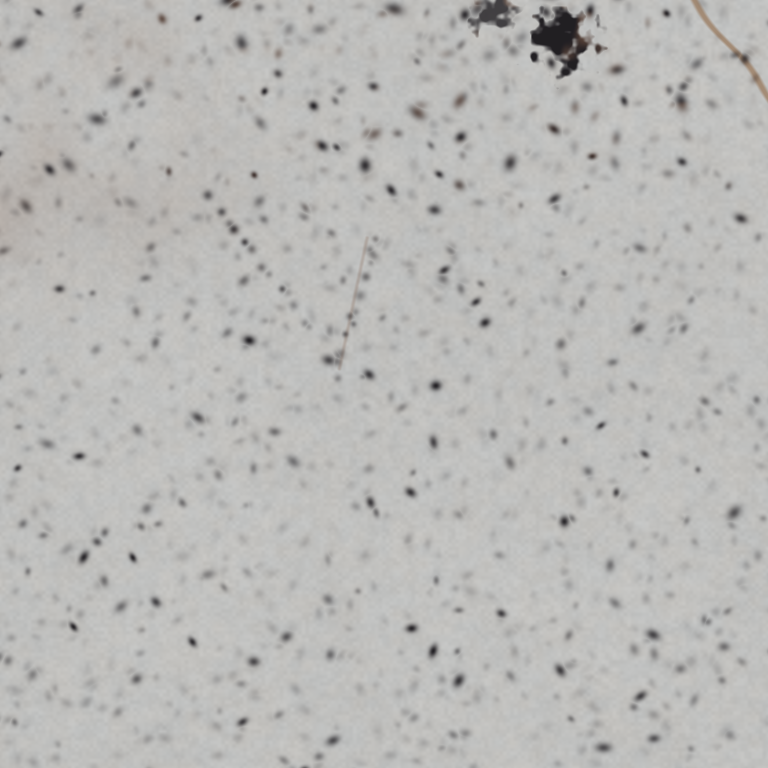
Give the GLSL for this texture, as a Shadertoy shader.

```glsl
// Pale grey worn surface peppered with soft dark specks, denser along the top.
// Layers of jittered cell dots, dotted scratches, a ragged blot and a tan crack
// are blended over a softly mottled ground.

const vec3 GROUND = vec3(0.755, 0.755, 0.747);
const vec3 INK = vec3(0.13, 0.12, 0.135);
const vec3 RUST = vec3(0.50, 0.36, 0.28);
const vec3 TAN = vec3(0.62, 0.51, 0.41);
const float GRAIN = 0.055;
const float MOTTLE = 0.022;
const float FAINT_CELLS = 42.0;
const float MEDIUM_CELLS = 25.0;
const float DARK_CELLS = 17.0;
const float CROWD_CELLS = 34.0;
const vec2 BLOT_CENTRE = vec2(0.733, 0.944);
const vec2 SMALL_BLOT_CENTRE = vec2(0.643, 0.985);

float hash(vec2 p) {
    return fract(sin(dot(p, vec2(127.1, 311.7))) * 43758.5453);
}

float noise(vec2 p) {
    vec2 i = floor(p), f = fract(p);
    f = f * f * (3.0 - 2.0 * f);
    return mix(mix(hash(i), hash(i + vec2(1, 0)), f.x),
               mix(hash(i + vec2(0, 1)), hash(i + vec2(1, 1)), f.x), f.y);
}

float segmentDistance(vec2 p, vec2 a, vec2 b) {
    vec2 ab = b - a;
    return length(p - a - ab * clamp(dot(p - a, ab) / dot(ab, ab), 0.0, 1.0));
}

float softSpot(vec2 offset, vec2 radii) {
    vec2 q = offset / radii;
    return exp(-dot(q, q));
}

// How crowded the specks are: a main group at the top, a lesser one at left
float crowd(vec2 p) {
    return softSpot(p - vec2(0.64, 0.95), vec2(0.25, 0.13))
         + 0.45 * softSpot(p - vec2(0.14, 0.95), vec2(0.20, 0.15));
}

// Randomly turned oval dots, one at most in each cell; depth is (least, most)
float specks(vec2 p, float cells, float density, float crowding,
             float radius, vec2 depth, float seed) {
    float amount = 0.0;
    vec2 home = floor(p * cells);
    for (int y = -1; y <= 1; y++)
    for (int x = -1; x <= 1; x++) {
        vec2 id = home + vec2(x, y);
        vec2 key = id + seed;
        vec2 centre = (id + vec2(hash(key + 3.1), hash(key + 7.7))) / cells;
        float present = step(hash(key), density + crowding * crowd(centre));
        float turn = 6.2832 * hash(key + 11.3);
        float c = cos(turn), s = sin(turn);
        float size = radius * mix(0.75, 1.25, hash(key + 17.9));
        float stretch = mix(1.0, 1.5, hash(key + 23.3));
        float spot = softSpot(mat2(c, -s, s, c) * (p - centre), size * vec2(stretch, 0.9));
        amount = max(amount, present * spot * mix(depth.x, depth.y, hash(key + 29.5)));
    }
    return amount;
}

// Uneven dots strung from a to b, with strength running from first to last
float dottedScratch(vec2 p, vec2 a, vec2 b, float first, float last, float seed) {
    float amount = 0.0;
    for (int i = 0; i < 13; i++) {
        vec2 key = vec2(float(i), seed);
        float t = (float(i) + 0.8 * hash(key)) / 13.0;
        vec2 jitter = 0.008 * (vec2(hash(key + 5.3), hash(key + 9.1)) - 0.5);
        float strength = mix(first, last, t) * mix(0.3, 1.0, hash(key + 2.7));
        float size = mix(0.004, 0.0065, hash(key + 4.9));
        amount = max(amount, strength * softSpot(p - mix(a, b, t) - jitter, vec2(size)));
    }
    return amount;
}

// Blot with a broken, arm-like outline
float blot(vec2 p, vec2 centre, float radius) {
    float ragged = (noise(p * 95.0) - 0.5) * 1.25 + (noise(p * 190.0) - 0.5) * 0.4;
    return 1.0 - smoothstep(0.45, 1.1, length(p - centre) / radius + ragged);
}

void mainImage(out vec4 fragColor, in vec2 fragCoord) {
    vec2 p = fragCoord / iResolution.y;

    // Mottled ground and fine grain
    float grain = 0.6 * noise(p * 210.0) + 0.4 * noise(p * 95.0 + 31.0) - 0.5;
    float mottle = 0.6 * noise(p * 7.0) + 0.4 * noise(p * 24.0 + 13.0) - 0.5;
    vec3 colour = GROUND + GRAIN * grain + MOTTLE * mottle;
    colour.rb += vec2(0.012, -0.012) * (noise(p * 60.0 + 47.0) - 0.5);

    // Rusty stains in the upper left
    float stain = softSpot(p - vec2(0.10, 0.82), vec2(0.22, 0.18)) * noise(p * 15.0 + 5.0);
    stain += softSpot(p - vec2(0.0, 0.72), vec2(0.05, 0.06));
    colour = mix(colour, RUST, 0.15 * stain);

    // Tan crack across the upper right corner, dark beneath its lower end
    float bend = 0.004 * sin(p.y * 60.0);
    float crack = segmentDistance(p + vec2(bend, 0.0), vec2(0.895, 1.01), vec2(1.01, 0.865));
    colour = mix(colour, TAN, 0.85 * (1.0 - smoothstep(0.001, 0.006, crack)));
    float hairline = segmentDistance(p, vec2(0.478, 0.69), vec2(0.442, 0.52));
    colour = mix(colour, RUST, 0.25 * (1.0 - smoothstep(0.0, 0.004, hairline)));

    // Speck layers, from faint to dark
    float ink = specks(p, FAINT_CELLS, 0.40, 0.0, 0.0060, vec2(0.06, 0.20), 0.0);
    ink = max(ink, specks(p, MEDIUM_CELLS, 0.30, 0.15, 0.0056, vec2(0.20, 0.50), 71.0));
    ink = max(ink, specks(p, DARK_CELLS, 0.17, 0.10, 0.0056, vec2(0.60, 1.0), 139.0));
    ink = max(ink, specks(p, CROWD_CELLS, 0.0, 0.36, 0.0070, vec2(0.25, 0.95), 211.0));

    // Dotted scratches and blots
    ink = max(ink, dottedScratch(p, vec2(0.272, 0.745), vec2(0.415, 0.565), 1.1, 0.4, 3.0));
    ink = max(ink, dottedScratch(p, vec2(0.492, 0.695), vec2(0.435, 0.505), 0.4, 0.8, 8.0));
    ink = max(ink, blot(p, BLOT_CENTRE, 0.042));
    ink = max(ink, 0.8 * blot(p, SMALL_BLOT_CENTRE, 0.027));

    // Some marks are browner, chiefly near the top
    float brown = 0.55 * smoothstep(0.45, 0.8, noise(p * 42.0 + 19.0)) * smoothstep(0.55, 0.95, p.y);
    colour = mix(colour, mix(INK, RUST, brown), clamp(ink, 0.0, 1.0));
    fragColor = vec4(colour, 1.0);
}
```
